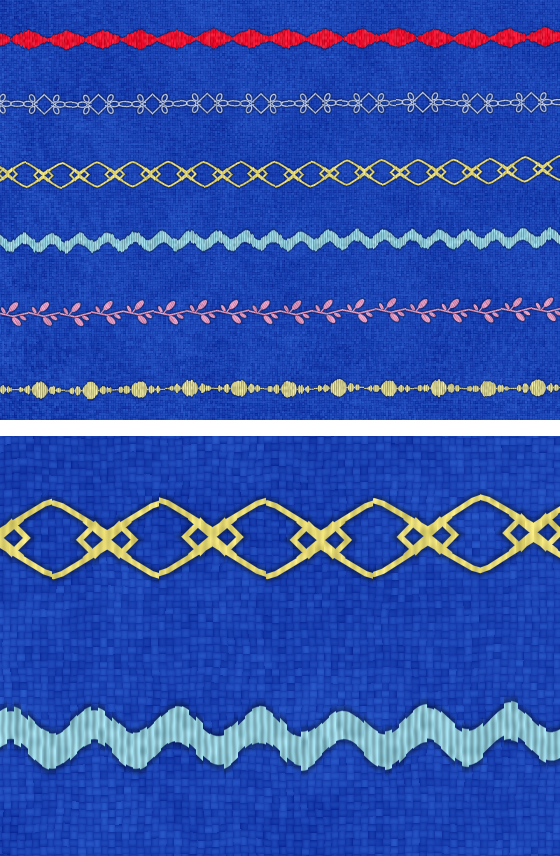
Top, the full canvas; bottom, a detail of the centre.
This pattern is drawn by a Shadertoy shader. Its source:

```glsl
const float CANVAS_HEIGHT = 576.0;
const float THREAD = 3.4;
const vec3 CLOTH_DARK = vec3(0.06, 0.19, 0.63);
const vec3 CLOTH_LIGHT = vec3(0.16, 0.35, 0.79);
const vec3 RED = vec3(0.96, 0.08, 0.20);
const vec3 SILVER = vec3(0.76, 0.81, 0.91);
const vec3 YELLOW = vec3(0.93, 0.88, 0.47);
const vec3 AQUA = vec3(0.62, 0.86, 0.92);
const vec3 PINK = vec3(0.92, 0.62, 0.78);
const vec3 CREAM = vec3(0.90, 0.88, 0.60);

float hash(vec2 p) {
    return fract(sin(dot(p, vec2(12.9898, 78.233))) * 43758.5453);
}

float noise(vec2 p) {
    vec2 i = floor(p), f = fract(p);
    f = f * f * (3.0 - 2.0 * f);
    return mix(mix(hash(i), hash(i + vec2(1, 0)), f.x),
               mix(hash(i + vec2(0, 1)), hash(i + vec2(1, 1)), f.x), f.y);
}

float segment(vec2 p, vec2 a, vec2 b) {
    vec2 ab = b - a;
    return length(p - a - ab * clamp(dot(p - a, ab) / dot(ab, ab), 0.0, 1.0));
}

float ellipse(vec2 p, vec2 radius) {
    float k = length(p / radius);
    return k * (k - 1.0) / max(length(p / (radius * radius)), 0.001);
}

float leaf(vec2 p, vec2 center, float angle, vec2 radius) {
    float c = cos(angle), s = sin(angle);
    p -= center;
    return ellipse(vec2(c * p.x + s * p.y, c * p.y - s * p.x), radius);
}

// Local position around the nearest motif, slightly displaced per repeat
vec2 repeatX(vec2 p, float first, float period) {
    float id = floor((p.x - first) / period + 0.5);
    vec2 jitter = vec2(hash(vec2(id, first)), hash(vec2(first, id))) - 0.5;
    return vec2(p.x - first - id * period, p.y) - jitter * vec2(1.2, 1.6);
}

// Plain weave with uneven threads
vec3 cloth(vec2 p) {
    vec2 g = p / THREAD + 0.5 * vec2(noise(p * 0.06), noise(p * 0.06 + 31.0));
    vec2 id = floor(g), f = fract(g) - 0.5;
    float over = mod(id.x + id.y, 2.0);
    float across = mix(f.x, f.y, over), along = mix(f.y, f.x, over);
    float bump = (1.0 - 3.0 * across * across) * (1.0 - 1.4 * along * along);
    float slub = mix(noise(vec2(p.x * 0.3, id.y)), noise(vec2(id.x, p.y * 0.3)), over);
    float tone = 0.65 * bump + 0.5 * slub + 0.3 * hash(id) + 0.3 * noise(p * 0.02) - 0.55;
    return mix(CLOTH_DARK, CLOTH_LIGHT, clamp(tone, -0.3, 1.15));
}

// Lays thread over the cloth with a soft shadow around it
vec3 stitch(vec3 under, float d, vec3 thread, float aa) {
    under *= 1.0 - 0.35 * smoothstep(3.0, 0.0, d);
    return mix(under, thread, smoothstep(aa, -aa, d));
}

// Light and dark ribs of satin stitching
vec3 satin(vec3 color, vec2 p, float spacing, float depth) {
    float rib = 0.5 + 0.5 * cos(6.2832 * p.x / spacing + noise(p * 0.2));
    float wear = noise(vec2(floor(p.x / spacing) * 3.7, p.y * 0.25));
    return color * (1.0 - depth * (1.0 - rib)) + 0.16 * (wear - 0.5);
}

float ragged(float x, float spacing, float amount) {
    return amount * (hash(vec2(floor(x / spacing), spacing)) - 0.5);
}

float diamondBand(vec2 p, float x) {
    float h = 2.0 + 11.0 * pow(max(1.0 - abs(p.x) / 25.3, 0.0), 0.9);
    return (abs(p.y) - h - ragged(x, 2.3, 2.2)) * 0.85;
}

float loopChain(vec2 p) {
    vec2 a = abs(p);
    float d = abs(a.x + a.y * 1.05 - 14.0) * 0.7;
    d = min(d, abs(leaf(a, vec2(16.5, 8.0), 1.1, vec2(5.0, 3.2))));
    d = min(d, segment(a, vec2(10.0, 2.0), vec2(17.0, 4.0)));
    d = min(d, abs(ellipse(a - vec2(22.0, 0.0), vec2(6.5, 3.6))));
    d = min(d, abs(ellipse(a - vec2(37.1, 0.0), vec2(9.5, 3.4))));
    return d - 0.9;
}

float knotChain(vec2 p) {
    vec2 a = abs(p);
    float d = segment(a, vec2(0.0, 3.0), vec2(20.5, 15.5));
    d = min(d, segment(a, vec2(20.5, 15.5), vec2(24.5, 16.8)));
    d = min(d, segment(a, vec2(0.0), vec2(10.0, 8.5)));
    d = min(d, abs(abs(a.x - 5.5) + a.y - 7.0) * 0.7);
    return d - 1.25;
}

float leafVine(vec2 p) {
    float d = segment(p, vec2(-22.0, 3.0), vec2(0.0, -2.0)) - 1.1;
    d = min(d, segment(p, vec2(0.0, -2.0), vec2(21.5, 3.0)) - 1.1);
    d = min(d, segment(p, vec2(-9.0, 0.0), vec2(-2.0, 9.0)) - 0.9);
    d = min(d, leaf(p, vec2(1.0, 11.0), 0.8, vec2(8.0, 3.9)));
    d = min(d, leaf(p, vec2(-13.0, 6.0), 2.1, vec2(5.0, 2.2)));
    d = min(d, leaf(p, vec2(5.0, -9.0), -0.75, vec2(7.5, 3.8)));
    return min(d, leaf(p, vec2(14.0, -4.0), -0.5, vec2(5.0, 2.4)));
}

float beadString(vec2 p, float x) {
    vec2 a = vec2(abs(p.x), abs(p.y) - ragged(x, 2.6, 2.5));
    float d = min(length(a) - 11.0, ellipse(a - vec2(17.0, 0.0), vec2(4.5, 5.5)));
    d = min(d, ellipse(a - vec2(25.5, 0.0), vec2(3.5, 4.0)));
    return min(d, abs(p.y) - 0.8);
}

void mainImage(out vec4 fragColor, in vec2 fragCoord) {
    float aa = 0.7 * CANVAS_HEIGHT / iResolution.y;
    vec2 p = fragCoord * CANVAS_HEIGHT / iResolution.y;
    float t = fragCoord.x / iResolution.x;
    float sway = 2.0 * noise(vec2(p.x * 0.012, 4.0)) - 1.0;
    vec3 color = cloth(p);

    // Each row drifts upward toward the right
    vec2 row = p - vec2(0.0, 521.0 + 4.0 * t + sway);
    color = stitch(color, diamondBand(repeatX(row, 40.0, 50.6), p.x), satin(RED, p, 2.3, 0.14), aa);

    row = p - vec2(0.0, 433.0 + 3.0 * t + sway);
    color = stitch(color, loopChain(repeatX(row, 61.0, 74.2)), satin(SILVER, p, 4.0, 0.12), aa);

    row = p - vec2(0.0, 336.5 + 9.0 * t * t * t + sway);
    color = stitch(color, knotChain(repeatX(row, 11.0, 48.9)), satin(YELLOW, p, 4.0, 0.1), aa);

    row = p - vec2(0.0, 243.0 + 7.0 * t + sway);
    float wave = 6.0 * cos(6.2832 * (row.x - 33.0) / 38.0);
    float band = abs(row.y - wave) - 7.5 - ragged(p.x, 3.2, 3.0);
    color = stitch(color, band * 0.75, satin(AQUA, p, 3.2, 0.24), aa);

    row = p - vec2(0.0, 144.0 + 7.0 * t + sway);
    color = stitch(color, leafVine(repeatX(row, 17.0, 43.2)), satin(PINK, p + p.yx * 0.6, 3.0, 0.14), aa);

    row = p - vec2(0.0, 41.0 + 4.0 * t + sway);
    color = stitch(color, beadString(repeatX(row, 55.0, 68.3), p.x), satin(CREAM, p, 2.6, 0.22), aa);

    fragColor = vec4(clamp(color, 0.0, 1.0), 1.0);
}
```
